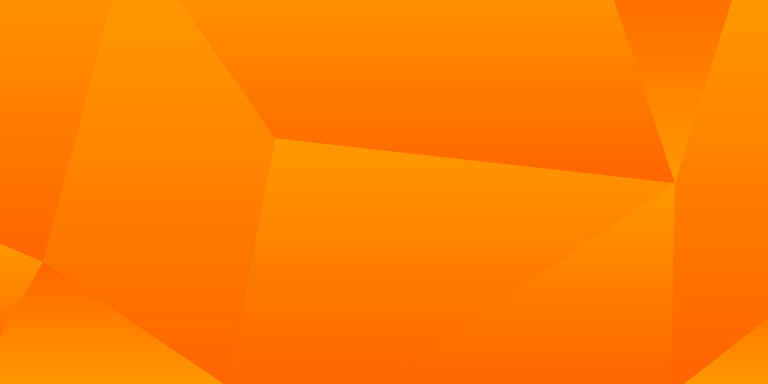
Reproduce this background procedurally as a Shadertoy shader.

```glsl
const vec3 EMBER = vec3(1.0, 0.400, 0.0);
const vec3 AMBER = vec3(1.0, 0.595, 0.0);

// Signed distance to the line a-b, positive on its right-hand side
float rightOf(vec2 p, vec2 a, vec2 b) {
    vec2 dir = normalize(b - a);
    return dot(p - a, vec2(dir.y, -dir.x));
}

// Vertical gradient between the heights of the dark and light ends
vec3 shade(float y, float darkY, float lightY) {
    return mix(EMBER, AMBER, clamp((y - darkY) / (lightY - darkY), 0.0, 1.0));
}

// Lay a facet over the base with an edge one pixel wide
vec3 paint(vec3 base, vec3 facet, float dist, float pixel) {
    return mix(base, facet, clamp(dist / pixel + 0.5, 0.0, 1.0));
}

void mainImage(out vec4 fragColor, in vec2 fragCoord) {
    // Canvas spans 2 by 1 units
    vec2 p = fragCoord / iResolution.xy * vec2(2.0, 1.0);
    float pixel = 1.0 / iResolution.y;

    // Corners where the facets meet
    vec2 leftHub = vec2(0.112, 0.318);
    vec2 midHub = vec2(0.716, 0.640);
    vec2 rightHub = vec2(1.758, 0.523);

    // Left facets
    vec3 color = shade(p.y, 0.0, 1.0);
    float upperLeft = rightOf(p, vec2(0.292, 1.0), leftHub);
    color = paint(color, shade(p.y, 0.318, 1.12), upperLeft, pixel);

    float lowerLeft = min(rightOf(p, vec2(0.0, 0.365), leftHub),
                          rightOf(p, leftHub, vec2(0.583, 0.0)));
    color = paint(color, shade(p.y, 0.318, 0.0), lowerLeft, pixel);
    float leftWedge = min(lowerLeft, rightOf(p, leftHub, vec2(0.0, 0.125)));
    color = paint(color, shade(p.y, 0.05, 0.365), leftWedge, pixel);

    // Central facets
    float midFoot = rightOf(p, vec2(0.594, 0.0), midHub);
    float center = max(rightOf(p, midHub, vec2(0.466, 1.0)), midFoot);
    color = paint(color, shade(p.y, 0.52, 1.1), center, pixel);

    float lowerCenter = min(rightOf(p, midHub, rightHub), midFoot);
    color = paint(color, shade(p.y, 0.0, 0.640), lowerCenter, pixel);
    float lowerFan = rightOf(p, vec2(0.982, 0.0), rightHub);
    color = paint(color, shade(p.y, 0.0, 0.523), lowerFan, pixel);

    // Right facets
    float upperEdge = rightOf(p, rightHub, vec2(1.599, 1.0));
    float right = max(upperEdge, rightOf(p, vec2(1.747, 0.0), rightHub));
    color = paint(color, shade(p.y, 0.05, 1.03), right, pixel);

    float topWedge = min(upperEdge, rightOf(p, vec2(1.906, 1.0), rightHub));
    color = paint(color, shade(p.y, 1.1, 0.523), topWedge, pixel);
    float corner = rightOf(p, vec2(1.781, 0.0), vec2(2.0, 0.172));
    color = paint(color, shade(p.y, 0.3, 0.0), corner, pixel);

    fragColor = vec4(color, 1.0);
}
```
